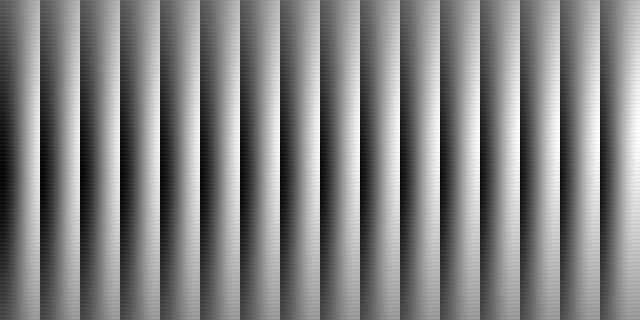
Write a Shadertoy shader that draws this pattern.

```glsl
const float STRIPS = 16.0;         // vertical slats across
const float ROWS = 84.0;           // fine ribs down
const float RIB_REFRACTION = 0.10; // height range sampled inside one rib
const float RIB_CONTRAST = 0.11;   // pull of rib grooves toward mid grey
const float GROOVE_WIDTH = 0.22;   // half width of a groove, in ribs
const float RIB_BOW = 0.9;         // bend of ribs across a slat, in ribs
const float DRIFT = 0.14;          // tone shift from first to last slat
const float DARK_HEIGHT = 0.45;    // height of the darkest shadow
const float LIGHT_HEIGHT = 0.60;   // height of the brightest light
const float SOFTNESS = 0.10;       // rounding of both falloffs
const int SAMPLES = 4;             // antialiasing grid per axis

float softDistance(float d) {
    return sqrt(d * d + SOFTNESS * SOFTNESS) - SOFTNESS;
}

// Smooth light field seen through every slat
float lightField(float across, float height) {
    float dark = 0.02 + 0.72 * softDistance(height - DARK_HEIGHT);
    float light = 1.0 - 0.80 * softDistance(height - LIGHT_HEIGHT);
    float reach = mix(0.80, 1.08, smoothstep(0.0, 0.8, height));
    float ramp = clamp(across / reach, 0.0, 1.0);
    ramp = mix(ramp, smoothstep(0.0, 1.0, ramp), 0.65);
    return mix(dark, light, ramp);
}

float slatTone(vec2 uv) {
    float across = fract(uv.x * STRIPS);
    float slat = floor(uv.x * STRIPS) / (STRIPS - 1.0);

    // Ribs bend most in the lower part of each slat
    float bow = RIB_BOW * across * (1.0 - across) * (1.0 - uv.y);
    float rib = fract(uv.y * ROWS + bow) - 0.5;
    float height = uv.y + rib * RIB_REFRACTION;

    float tone = lightField(across + DRIFT * (slat - 0.5), height);
    float groove = 1.0 - smoothstep(0.0, GROOVE_WIDTH, 0.5 - abs(rib));
    return mix(tone, 0.5, groove * RIB_CONTRAST);
}

void mainImage(out vec4 fragColor, in vec2 fragCoord) {
    // Average a small grid to smooth slat edges and ribs
    float tone = 0.0;
    for (int j = 0; j < SAMPLES; j++) {
        for (int i = 0; i < SAMPLES; i++) {
            vec2 offset = (vec2(i, j) + 0.5) / float(SAMPLES) - 0.5;
            tone += slatTone((fragCoord + offset) / iResolution.xy);
        }
    }
    tone /= float(SAMPLES * SAMPLES);
    fragColor = vec4(vec3(clamp(tone, 0.0, 1.0)), 1.0);
}
```
